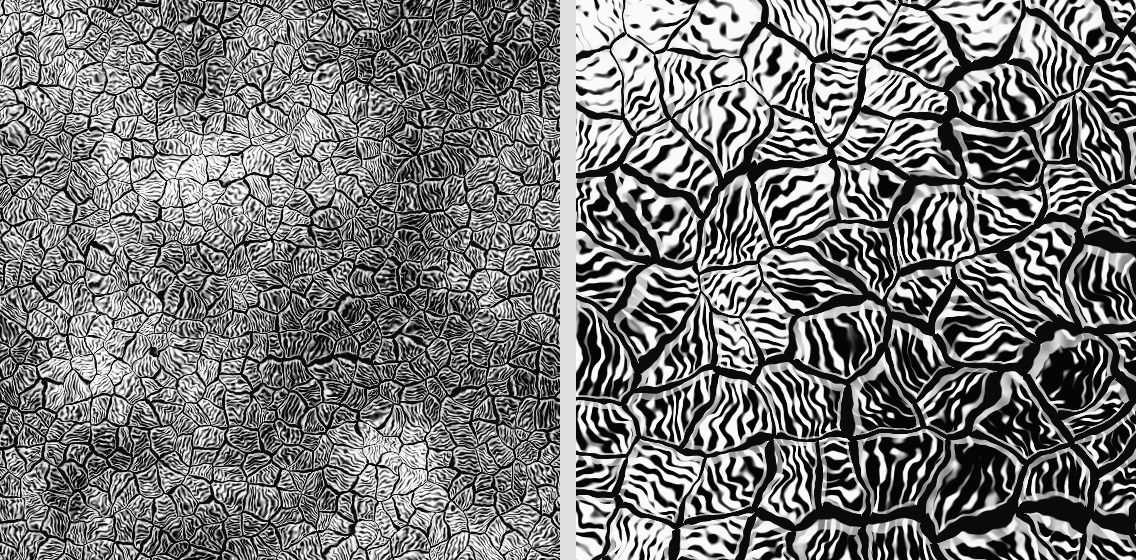
Left: the whole. Right: its middle third, enlarged.
Write a WebGL 2 fragment shader that draws this texture.

```glsl
#version 300 es
precision highp float;
// Cracked black and white hide: irregular scales filled with fine engraved grain.

uniform vec2 u_resolution;
out vec4 fragColor;

const float PI = 3.14159265;
const float SCALES = 25.0;      // scales across the canvas
const float GRAIN = 6.0;        // engraved strokes across one scale
const vec2 SHADE_DIR = vec2(0.5, -0.866);

vec2 hash2(vec2 p) {
    vec3 q = fract(vec3(p.xyx) * vec3(0.1031, 0.1030, 0.0973));
    q += dot(q, q.yzx + 33.33);
    return fract((q.xx + q.yz) * q.zy);
}

float noise(vec2 p) {
    vec2 i = floor(p), f = fract(p);
    f = f * f * (3.0 - 2.0 * f);
    float low = mix(hash2(i).x, hash2(i + vec2(1, 0)).x, f.x);
    float high = mix(hash2(i + vec2(0, 1)).x, hash2(i + vec2(1, 1)).x, f.x);
    return mix(low, high, f.y);
}

vec2 signedNoise2(vec2 p) {
    return 2.0 * vec2(noise(p), noise(p + 47.3)) - 1.0;
}

vec2 scaleCentre(vec2 cell) {
    return cell + 0.5 + 0.88 * (hash2(cell) - 0.5);
}

// Finds the scale holding p; returns edge distance and the normal of that edge.
vec3 scaleEdge(vec2 p, out vec2 id, out vec2 local) {
    vec2 base = floor(p);
    float nearest = 1e3;
    for (int y = -1; y <= 1; y++)
    for (int x = -1; x <= 1; x++) {
        vec2 cell = base + vec2(x, y);
        vec2 offset = p - scaleCentre(cell);
        float dist = dot(offset, offset);
        if (dist < nearest) {
            nearest = dist;
            id = cell;
            local = offset;
        }
    }
    vec3 edge = vec3(1e3, 0.0, 0.0);
    for (int y = -2; y <= 2; y++)
    for (int x = -2; x <= 2; x++) {
        if (x == 0 && y == 0) continue;
        vec2 between = scaleCentre(id + vec2(x, y)) - (p - local);
        vec2 normal = normalize(between);
        float dist = 0.5 * length(between) - dot(local, normal);
        if (dist < edge.x) edge = vec3(dist, normal);
    }
    return edge;
}

// Broken, wavering strokes that fan out along a direction of their own per scale.
float engraving(vec2 local, vec2 id) {
    vec2 seed = hash2(id + 91.7);
    float angle = PI * seed.x;
    vec2 dir = vec2(cos(angle), sin(angle));
    float across = dot(local, dir);
    float along = dot(local, vec2(-dir.y, dir.x));
    across += (seed.y - 0.5) * 0.9 * across * along;
    vec2 shift = 40.0 * seed;
    float waver = noise(vec2(across * 3.0, along * 5.0) + shift);
    float strokes = sin(2.0 * PI * (across * GRAIN + 1.1 * waver));
    float breaks = noise(vec2(across * 11.0, along * 7.0) + shift + 13.0) - 0.5;
    return 0.7 * strokes + 1.6 * breaks;
}

void main() {
    vec2 uv = gl_FragCoord.xy / u_resolution.y;
    float pixel = SCALES / u_resolution.y;
    vec2 p = uv * SCALES;

    // Bend the scale outlines, then roughen them
    vec2 bent = p + 0.28 * signedNoise2(p * 0.8) + 0.09 * signedNoise2(p * 2.7);
    bent += 0.022 * signedNoise2(p * 9.0);
    vec2 id, local;
    vec3 edge = scaleEdge(bent, id, local);

    // Broad light and dark patches with a slight change per scale
    float patches = 0.65 * noise(uv * 5.5 + 3.1) + 0.35 * noise(uv * 13.0 + 8.4);
    float tone = 1.9 * (patches - 0.5) + 0.3 * (hash2(id + 17.0).x - 0.5);

    // Engraved strokes, softened to the pixel footprint
    float soft = clamp(1.15 * PI * GRAIN * pixel, 0.06, 1.3);
    float value = smoothstep(-1.25 * soft, 1.25 * soft, engraving(local, id) + tone + 0.03);

    // Pale rims around shaded cracks of uneven width
    float facing = dot(edge.yz, SHADE_DIR);
    float wear = noise(p * 1.7 + 5.0);
    float crackWidth = (0.047 + 0.032 * facing) * (0.35 + 1.4 * wear) - 0.02 * tone;
    float rimWidth = 0.065 - 0.03 * facing;
    float blur = 0.6 * pixel;
    float rim = 1.0 - smoothstep(-blur, blur, edge.x - crackWidth - rimWidth);
    float crack = 1.0 - smoothstep(-blur, blur, edge.x - crackWidth);
    value = mix(value, 0.97, rim * (0.5 + 0.4 * noise(p * 6.0 + 21.0)));
    value = mix(value, 0.02, crack);

    fragColor = vec4(vec3(mix(0.02, 0.98, value)), 1.0);
}
```
